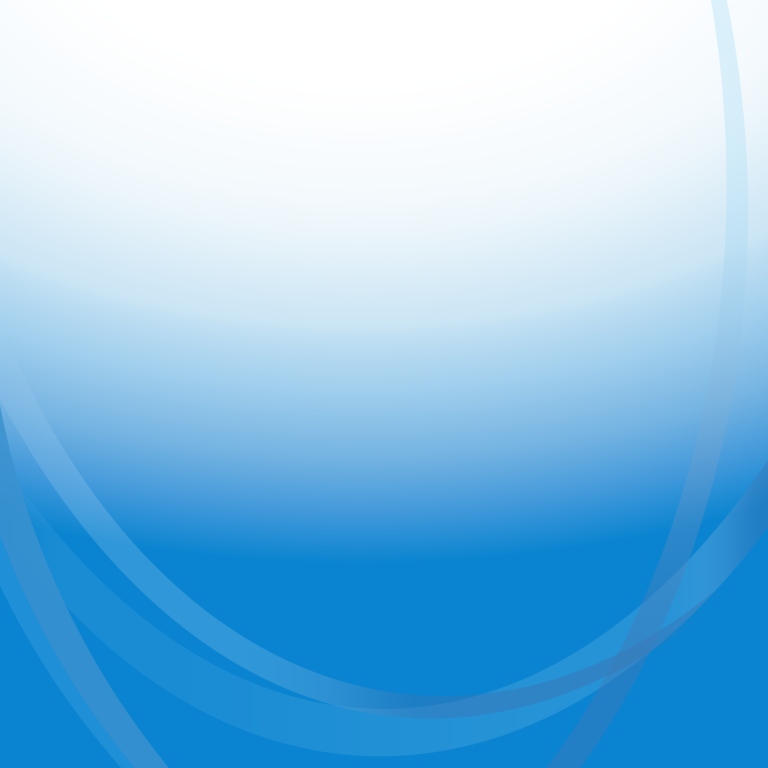
Give the GLSL for this background, as a WebGL 2 fragment shader.

```glsl
#version 300 es
precision highp float;
// A white-to-blue elliptical glow crossed by translucent curved ribbons.
// Each ribbon is the crescent left when one large ellipse is cut from another;
// its tint and opacity drift along its length.
uniform vec2 u_resolution;
out vec4 outColor;

// Antialiased coverage of an ellipse whose y axis is sheared by x.
float ellipse(vec2 p, vec2 centre, vec2 radii, float shear) {
    vec2 q = p - centre;
    q.y += shear * q.x;
    float edge = length(q / radii) - 1.0;
    return clamp(0.5 - edge / fwidth(edge), 0.0, 1.0);
}

// Glow colour by distance from its centre above the canvas.
vec3 glow(vec2 p) {
    float r = length((p - vec2(0.469, -0.191)) * vec2(0.69, 1.0));
    vec3 c = mix(vec3(1.0), vec3(0.955, 0.977, 0.99), smoothstep(0.28, 0.47, r));
    c = mix(c, vec3(0.78, 0.89, 0.955), smoothstep(0.43, 0.66, r));
    c = mix(c, vec3(0.63, 0.81, 0.93), clamp((r - 0.612) / 0.086, 0.0, 1.0));
    c = mix(c, vec3(0.46, 0.705, 0.885), clamp((r - 0.698) / 0.087, 0.0, 1.0));
    c = mix(c, vec3(0.26, 0.60, 0.855), clamp((r - 0.785) / 0.073, 0.0, 1.0));
    return mix(c, vec3(0.04, 0.518, 0.816), clamp((r - 0.858) / 0.067, 0.0, 1.0));
}

void main() {
    // Canvas units, with y measured down from the top edge.
    vec2 p = gl_FragCoord.xy / u_resolution;
    p.y = 1.0 - p.y;
    vec3 color = glow(p);
    vec3 shade = vec3(0.22, 0.46, 0.71);

    // Wide, faint lower bowl.
    float lowerOuter = ellipse(p, vec2(0.521, -0.305), vec2(0.781, 1.289), 0.055);
    float lowerBowl = lowerOuter
        * (1.0 - ellipse(p, vec2(0.508, -0.483), vec2(0.781, 1.406), 0.02));
    float lowerDark = smoothstep(0.86, 1.0, p.x);
    float lowerAlpha = mix(0.07, 0.14, smoothstep(0.1, 0.8, p.x)) * smoothstep(0.0, 0.08, p.x);
    color = mix(color, mix(vec3(0.85, 0.94, 1.0), shade, lowerDark),
        lowerBowl * mix(lowerAlpha, 0.45, lowerDark));

    // Upper bowl, pale on the left, shaded on the right where it tapers into the lower one.
    float upperBowl = ellipse(p, vec2(0.6185, -0.431), vec2(0.807, 1.363), 0.12)
        * (1.0 - ellipse(p, vec2(0.625, -0.224), vec2(0.729, 1.128), 0.10));
    upperBowl *= mix(1.0, lowerOuter, smoothstep(0.82, 0.92, p.x));
    float upperDark = smoothstep(0.32, 0.64, p.x);
    float upperAlpha = mix(0.17, 0.5, upperDark) * smoothstep(0.38, 0.70, p.y);
    color = mix(color, mix(vec3(0.92, 0.96, 1.0), shade, smoothstep(0.30, 0.55, p.x)),
        upperBowl * upperAlpha);

    // Tall ribbon on the right.
    float tall = ellipse(p, vec2(0.219, 0.276), vec2(0.755, 1.029), 0.0)
        * (1.0 - ellipse(p, vec2(0.178, 0.241), vec2(0.768, 1.055), 0.0));
    vec3 tallTint = mix(vec3(0.72, 0.89, 0.97), vec3(0.24, 0.47, 0.72), smoothstep(0.2, 0.88, p.y));
    color = mix(color, tallTint, 0.46 * tall);

    // Left ribbon: a solid band with a paler rim outside it.
    float leftInner = ellipse(p, vec2(0.988, 0.326), vec2(1.007, 1.042), 0.0);
    float leftMiddle = ellipse(p, vec2(0.953, 0.326), vec2(1.020, 1.042), 0.0);
    float leftOuter = ellipse(p, vec2(0.987, 0.326), vec2(1.087, 1.042), 0.0);
    float lowerPart = step(0.3, p.y);
    color = mix(color, vec3(0.13, 0.57, 0.845), 0.9 * lowerPart * leftOuter * (1.0 - leftMiddle));
    color = mix(color, vec3(0.23, 0.57, 0.81), 0.85 * lowerPart * leftMiddle * (1.0 - leftInner));

    outColor = vec4(color, 1.0);
}
```
